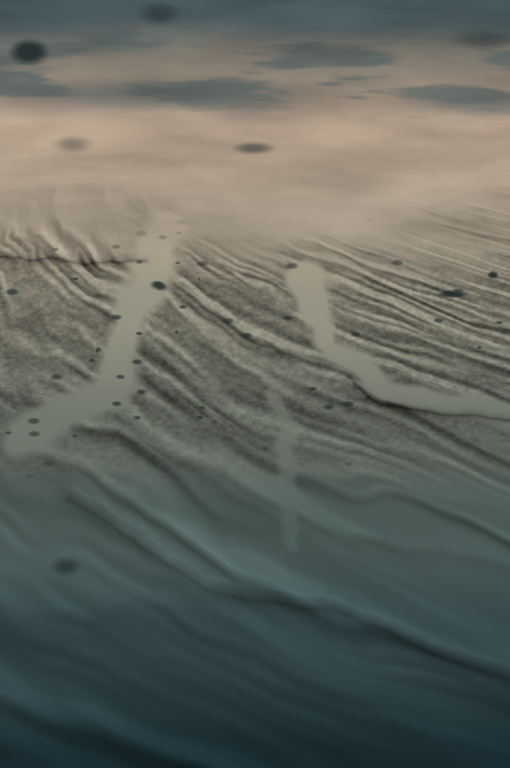
Give the GLSL for this texture, as a Shadertoy shader.

```glsl
// Wet tidal sand at dusk, seen at a low angle with a shallow focus band.
// Ripples are ridged noise in perspective ground coordinates, shaded by slope;
// water channels and creases are distances to warped polylines.

float hash(vec2 p) {
    vec3 q = fract(p.xyx * 0.1031);
    q += dot(q, q.yzx + 33.33);
    return fract((q.x + q.y) * q.z);
}

float noise(vec2 p) {
    vec2 i = floor(p), f = fract(p);
    f = f * f * (3.0 - 2.0 * f);
    return mix(mix(hash(i), hash(i + vec2(1, 0)), f.x),
               mix(hash(i + vec2(0, 1)), hash(i + vec2(1, 1)), f.x), f.y);
}

float fbm(vec2 p) {
    float sum = 0.0, amp = 0.5;
    for (int i = 0; i < 4; i++) {
        sum += amp * noise(p);
        p = mat2(1.6, 1.2, -1.2, 1.6) * p + 7.3;
        amp *= 0.5;
    }
    return sum / 0.9375;
}

float segment(vec2 p, vec2 a, vec2 b) {
    vec2 d = b - a;
    return length(p - a - d * clamp(dot(p - a, d) / dot(d, d), 0.0, 1.0));
}

float path(vec2 p, vec2 a, vec2 b, vec2 c, vec2 d) {
    return min(segment(p, a, b), min(segment(p, b, c), segment(p, c, d)));
}

// Vertical colour ramp; each stop holds rgb and its height.
vec3 duskRamp(float y) {
    const vec4 stops[10] = vec4[10](
        vec4(0.10, 0.17, 0.19, 0.00), vec4(0.20, 0.27, 0.28, 0.16),
        vec4(0.30, 0.36, 0.35, 0.31), vec4(0.42, 0.44, 0.40, 0.45),
        vec4(0.55, 0.54, 0.48, 0.60), vec4(0.65, 0.60, 0.53, 0.71),
        vec4(0.70, 0.62, 0.54, 0.83), vec4(0.60, 0.54, 0.48, 0.87),
        vec4(0.48, 0.46, 0.42, 0.93), vec4(0.28, 0.34, 0.36, 0.98));
    vec3 c = stops[0].rgb;
    for (int i = 1; i < 10; i++)
        c = mix(c, stops[i].rgb, smoothstep(stops[i - 1].w, stops[i].w, y));
    return c;
}

// Perspective ground plane: x runs along the ripples, y across them.
vec2 groundCoords(vec2 p) {
    float depth = max(0.9 - p.y, 0.06);
    float side = (p.x - 0.33) / depth;
    return vec2(3.2 * side, 15.0 * (0.5 * side - log(depth)));
}

float rippleHeight(vec2 g, float detail) {
    g.y += 2.6 * (fbm(g * vec2(0.7, 0.25)) - 0.5);
    float broad = 1.0 - abs(2.0 * noise(g * vec2(0.55, 0.75)) - 1.0);
    float fine = 1.0 - abs(2.0 * noise(g * vec2(1.1, 1.9) + 19.0) - 1.0);
    return broad + detail * fine;
}

float pebble(vec2 p, vec2 center, vec2 radius, float soft) {
    return 1.0 - smoothstep(1.0 - soft, 1.0 + soft, length((p - center) / radius));
}

// Small stones scattered one per cell, kept where the hash is high.
float scatteredPebbles(vec2 p, float cells, float density) {
    vec2 g = p * vec2(cells, cells * 1.5), id = floor(g);
    vec2 center = 0.3 + 0.4 * vec2(hash(id + 3.1), hash(id + 8.7));
    float size = mix(0.08, 0.2, hash(id + 5.3));
    return step(1.0 - density, hash(id)) * pebble(fract(g), center, vec2(size * 1.3, size), 0.5);
}

void mainImage(out vec4 fragColor, in vec2 fragCoord) {
    vec2 p = fragCoord / iResolution.y;
    float focus = smoothstep(0.32, 0.48, p.y) * (1.0 - smoothstep(0.62, 0.74, p.y));
    vec2 wobble = vec2(fbm(p * 16.0), fbm(p * 16.0 + 31.0)) - 0.5;
    vec2 w = p + wobble * vec2(0.05, 0.025);

    // Shallow water channels
    float left = path(w, vec2(0.215, 0.70), vec2(0.175, 0.58), vec2(0.155, 0.50), vec2(0.03, 0.43));
    float right = path(w, vec2(0.40, 0.64), vec2(0.43, 0.54), vec2(0.53, 0.49), vec2(0.67, 0.455));
    float middle = path(w, vec2(0.35, 0.48), vec2(0.375, 0.44), vec2(0.365, 0.36), vec2(0.38, 0.29));
    float water = 1.0 - smoothstep(0.016, 0.036, left);
    water = max(water, 1.0 - smoothstep(0.010, 0.024, right));
    water = max(water, 0.7 * (1.0 - smoothstep(0.004, 0.016, middle)));

    // Rippled sand with a ragged far edge
    float edge = p.y + 0.22 * (fbm(p * vec2(7.0, 12.0)) - 0.5);
    float sand = (1.0 - smoothstep(0.64, 0.75, edge)) * (1.0 - water);
    vec2 g = groundCoords(p);
    float detail = mix(0.2, 0.7, focus);
    float slope = rippleHeight(g, detail) - rippleHeight(g + vec2(0.0, 0.32), detail);
    float grain = noise(p * vec2(260.0, 380.0)) + noise(p * vec2(130.0, 200.0)) - 1.0;

    vec3 color = duskRamp(p.y + 0.02 * (fbm(p * vec2(5.0, 30.0)) - 0.5));
    float light = 1.0 - 0.17 * sand * smoothstep(0.25, 0.5, p.y) + 0.07 * water;
    light += sand * (clamp(slope, -0.6, 0.5) * 0.5 + 0.14 * focus * grain);

    // Long raised ridge and dark creases
    vec2 c = p + wobble * 0.02;
    float ridge = path(c, vec2(0.10, 0.37), vec2(0.27, 0.245), vec2(0.42, 0.222), vec2(0.67, 0.13));
    float shade = path(c, vec2(0.09, 0.355), vec2(0.27, 0.228), vec2(0.42, 0.205), vec2(0.67, 0.11));
    float crease = path(c, vec2(0.45, 0.505), vec2(0.50, 0.474), vec2(0.56, 0.463), vec2(0.67, 0.45));
    float shore = path(c, vec2(0.0, 0.664), vec2(0.06, 0.659), vec2(0.13, 0.657), vec2(0.19, 0.659));
    light += 0.20 * exp(-ridge * 120.0) - 0.32 * exp(-shade * 100.0);
    light -= 0.42 * exp(-crease * 260.0) + 0.32 * exp(-shore * 350.0);

    // Blurred bands of distant water and soft mottling of the wet flat
    float far = smoothstep(0.83, 0.89, p.y);
    float bands = fbm(p * vec2(7.0, 42.0) + 4.0);
    color = mix(color, vec3(0.30, 0.36, 0.37), 0.65 * far * smoothstep(0.48, 0.68, bands));
    float flatZone = smoothstep(0.62, 0.72, p.y);
    light += flatZone * 0.28 * (fbm(p * vec2(9.0, 34.0) + 12.0) - 0.5);
    float bluePool = pebble(p, vec2(0.20, 0.878), vec2(0.16, 0.016), 0.8)
                   + pebble(p, vec2(0.62, 0.867), vec2(0.07, 0.011), 0.8);
    color = mix(color, vec3(0.33, 0.37, 0.37), 0.6 * min(bluePool, 1.0));

    // Stones: large soft ones far away, crisp ones in the focus band
    float stones = pebble(p, vec2(0.038, 0.932), vec2(0.021, 0.014), 0.5);
    stones = max(stones, 0.6 * pebble(p, vec2(0.208, 0.982), vec2(0.020, 0.011), 0.7));
    stones = max(stones, 0.5 * pebble(p, vec2(0.632, 0.948), vec2(0.034, 0.010), 0.8));
    stones = max(stones, 0.6 * pebble(p, vec2(0.330, 0.807), vec2(0.020, 0.006), 0.7));
    stones = max(stones, 0.4 * pebble(p, vec2(0.095, 0.812), vec2(0.018, 0.008), 0.8));
    stones = max(stones, pebble(w, vec2(0.200, 0.622), vec2(0.010, 0.005), 0.5));
    stones = max(stones, pebble(p, vec2(0.589, 0.617), vec2(0.017, 0.004), 0.5));
    stones = max(stones, pebble(p, vec2(0.642, 0.642), vec2(0.006, 0.004), 0.5));
    stones = max(stones, 0.7 * pebble(p, vec2(0.086, 0.262), vec2(0.014, 0.009), 0.7));
    float nearLeft = 1.0 - smoothstep(0.03, 0.08, left);
    stones = max(stones, 0.75 * focus * scatteredPebbles(p, 36.0, 0.06 + 0.22 * nearLeft));

    color *= max(light, 0.3);
    color = mix(color, vec3(0.12, 0.16, 0.17), 0.85 * stones);
    fragColor = vec4(clamp(color, 0.0, 1.0), 1.0);
}
```
